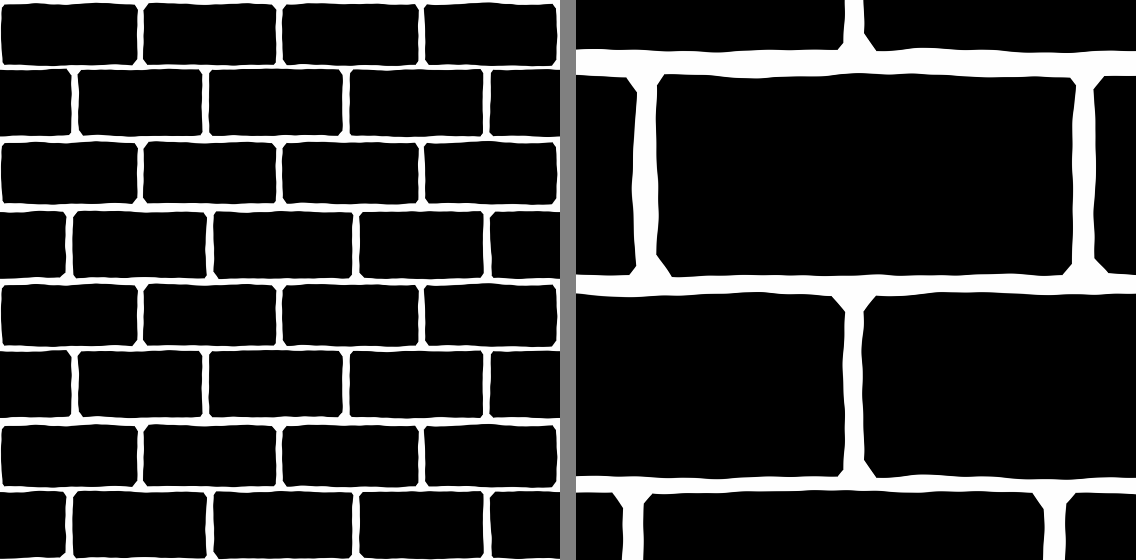
Left, the full canvas; right, a detail of the centre.
Reproduce this pattern procedurally as a three.js fragment shader.

```glsl
varying vec2 vUv;

const vec3 BRICK_COLOR = vec3(0.0);
const vec3 MORTAR_COLOR = vec3(0.995);

const float COLUMNS = 4.0;
const float ROWS = 8.0;
const float COURSES = 4.0;          // rows before the bond starts over

// Shift of each upright joint from its regular place, per kind of course
const vec4 STRAIGHT_JOINTS = vec4(-0.0013, 0.0007, -0.0020, 0.0026);
const vec4 OFFSET_JOINTS_A = vec4(-0.0013, 0.0, 0.0104, -0.0052);
const vec4 OFFSET_JOINTS_B = vec4(0.0085, -0.0072, -0.0065, -0.0059);

// Shift of each row from its regular height, from the bottom up
const vec4 LOWER_ROW_SHIFT = vec4(0.0, -0.0020, 0.0013, -0.0007);
const vec4 UPPER_ROW_SHIFT = vec4(0.0, 0.0033, 0.0039, 0.0007);

const float STRAIGHT_GAP = 0.0091;
const float OFFSET_GAP = 0.0122;
const float STRAIGHT_HEIGHT = 0.1107;
const float OFFSET_HEIGHT = 0.1198;

const float EDGE_INSET = 0.0006;
const float WOBBLE_FREQ = 14.0;
const float WOBBLE_AMP = 0.0042;
const float ROUGH_FREQ = 55.0;
const float ROUGH_AMP = 0.0012;
const float CHIP_MIN = 0.0025;
const float CHIP_MAX = 0.0072;
const vec2 CHIP_NORMAL = vec2(0.79, 0.61);

float hash(vec2 p) {
  return fract(sin(dot(p, vec2(127.1, 311.7))) * 43758.5);
}

vec2 gradient(vec2 cell) {
  float angle = 6.28319 * hash(cell);
  return vec2(cos(angle), sin(angle));
}

float gradientNoise(vec2 p) {
  vec2 i = floor(p);
  vec2 f = p - i;
  vec2 u = f * f * f * (f * (f * 6.0 - 15.0) + 10.0);
  vec2 e = vec2(1.0, 0.0);
  float low = mix(dot(gradient(i), f), dot(gradient(i + e), f - e), u.x);
  float high = mix(dot(gradient(i + e.yx), f - e.yx), dot(gradient(i + e.xx), f - e.xx), u.x);
  return mix(low, high, u.y);
}

vec2 warp(vec2 p) {
  return vec2(gradientNoise(p), gradientNoise(p + vec2(37.3, 71.9)));
}

float pick(vec4 values, float index) {
  return dot(values, vec4(equal(vec4(index), vec4(0.0, 1.0, 2.0, 3.0))));
}

// Signed distance to one hand-drawn brick with chipped corners
float brickDistance(vec2 p, vec2 halfSize, vec2 seed) {
  vec2 corner = step(0.0, p);
  vec2 drawn = p + WOBBLE_AMP * warp(p * WOBBLE_FREQ + seed)
                 + ROUGH_AMP * warp(p * ROUGH_FREQ + seed);
  vec2 q = abs(drawn) - halfSize + EDGE_INSET;
  float box = length(max(q, 0.0)) + min(max(q.x, q.y), 0.0);
  float chip = mix(CHIP_MIN, CHIP_MAX, hash(seed + corner));
  return max(box, dot(q, CHIP_NORMAL) + chip);
}

// Distance to the nearest brick of one row
float rowDistance(vec2 p, float row) {
  float id = mod(row, ROWS);
  float course = mod(id, COURSES);
  bool straight = mod(course, 2.0) > 0.5;
  float kind = straight ? 1.0 : course;

  vec4 joints = straight ? STRAIGHT_JOINTS
              : (course < 1.0 ? OFFSET_JOINTS_A : OFFSET_JOINTS_B);
  vec4 nextJoints = joints.yzwx;
  float stagger = straight ? 0.0 : 0.5;
  float gap = straight ? STRAIGHT_GAP : OFFSET_GAP;
  float height = straight ? STRAIGHT_HEIGHT : OFFSET_HEIGHT;
  float shift = pick(id < COURSES ? LOWER_ROW_SHIFT : UPPER_ROW_SHIFT, course);
  float y = p.y - (row + 0.5) / ROWS - shift;

  float d = 1.0;
  for (int j = 0; j < 4; j++) {
    float column = float(j);
    float left = (column + stagger) / COLUMNS + joints[j];
    float right = (column + 1.0 + stagger) / COLUMNS + nextJoints[j];
    float x = fract(p.x - 0.5 * (left + right) + 0.5) - 0.5;
    vec2 halfSize = 0.5 * vec2(right - left - gap, height);
    vec2 seed = vec2(19.37 + 43.0 * column, 11.61 + 59.0 * kind);
    d = min(d, brickDistance(vec2(x, y), halfSize, seed));
  }
  return d;
}

void main() {
  // Neighbouring rows may reach across the regular row lines
  float row = floor(vUv.y * ROWS);
  float d = 1.0;
  for (int k = -1; k <= 1; k++) {
    d = min(d, rowDistance(vUv, row + float(k)));
  }

  float softness = 0.6 * fwidth(vUv.y);
  float mortar = smoothstep(-softness, softness, d);
  gl_FragColor = vec4(mix(BRICK_COLOR, MORTAR_COLOR, mortar), 1.0);
}
```
